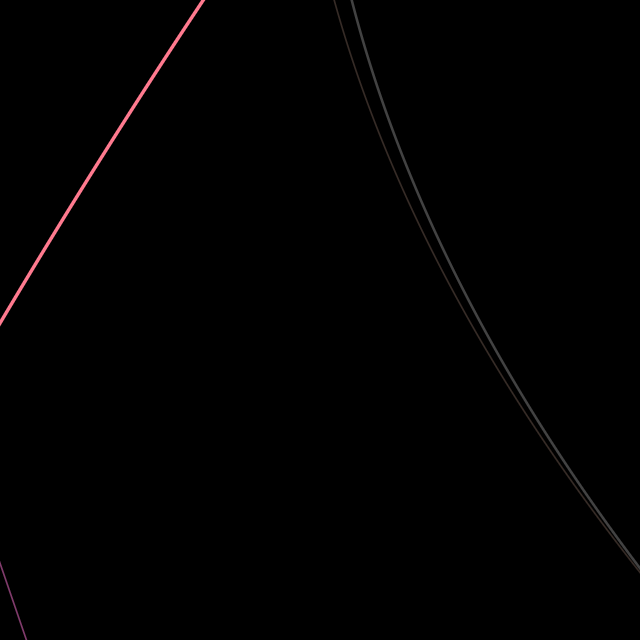
Write a Shadertoy shader that draws this background.

```glsl
// Thin coloured arcs sweeping over a black field.
// Each arc is a parabola x = f(depth), with depth measured down from the top;
// distance to it is estimated from the slope and box filtered into a stroke.

// Arc shape: x at the top edge, slope, bend, half width (canvas units)
const vec4 PINK_ARC   = vec4( 0.3177, -0.6645, 0.0700, 0.0027);
const vec4 GRAY_ARC   = vec4( 0.5495,  0.2576, 0.2812, 0.0020);
const vec4 BROWN_ARC  = vec4( 0.5221,  0.2776, 0.2870, 0.0013);
const vec4 PURPLE_ARC = vec4(-0.3027,  0.3440, 0.0000, 0.0013);

const vec3 BACKGROUND = vec3(0.0);
const vec3 PINK   = vec3(1.00, 0.48, 0.56);
const vec3 GRAY   = vec3(0.26, 0.26, 0.26);
const vec3 BROWN  = vec3(0.21, 0.17, 0.15);
const vec3 PURPLE = vec3(0.50, 0.23, 0.42);

// Signed distance to the arc, to first order
float arcDistance(vec2 p, vec4 arc) {
    float depth = 1.0 - p.y;
    float x = arc.x + depth * (arc.y + depth * arc.z);
    float slope = arc.y + 2.0 * arc.z * depth;
    return (p.x - x) / sqrt(1.0 + slope * slope);
}

// Share of a pixel-wide interval that the stroke covers
float strokeCoverage(float d, float halfWidth, float pixel) {
    float upper = min(d + 0.5 * pixel, halfWidth);
    float lower = max(d - 0.5 * pixel, -halfWidth);
    return clamp((upper - lower) / pixel, 0.0, 1.0);
}

vec3 drawArc(vec3 base, vec2 p, vec4 arc, vec3 tint, float pixel) {
    return mix(base, tint, strokeCoverage(arcDistance(p, arc), arc.w, pixel));
}

void mainImage(out vec4 fragColor, in vec2 fragCoord) {
    float pixel = 1.0 / iResolution.y;
    vec2 p = fragCoord * pixel;

    // Faint strokes first, bright stroke last
    vec3 color = BACKGROUND;
    color = drawArc(color, p, BROWN_ARC, BROWN, pixel);
    color = drawArc(color, p, GRAY_ARC, GRAY, pixel);
    color = drawArc(color, p, PURPLE_ARC, PURPLE, pixel);
    color = drawArc(color, p, PINK_ARC, PINK, pixel);

    fragColor = vec4(color, 1.0);
}
```
